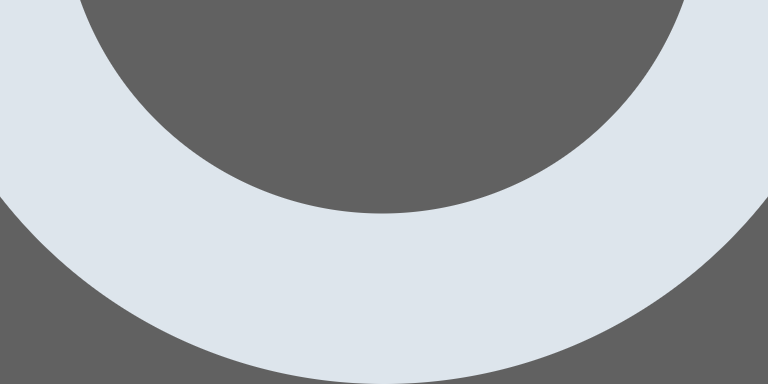
This background is drawn by a WebGL 1 fragment shader. Its source:

```glsl
precision highp float;

uniform vec2 u_resolution;

// Antialiased disc coverage, about one pixel wide at the rim
float disc(vec2 p, vec2 center, float radius) {
    float pixel = 1.0 / u_resolution.y;
    return clamp(0.5 - (length(p - center) - radius) / pixel, 0.0, 1.0);
}

void main() {
    // Height units, measured from the middle of the top edge
    vec2 p = (gl_FragCoord.xy - vec2(0.5, 1.0) * u_resolution) / u_resolution.y;

    vec3 charcoal = vec3(0.38);
    vec3 paleBlue = vec3(0.867, 0.898, 0.925);

    // Broad ring: the outer disc with the inner disc cut out
    float outer = disc(p, vec2(0.0, 0.268), 1.268);
    float inner = disc(p, vec2(-0.005, 0.278), 0.834);
    float ring = outer * (1.0 - inner);

    gl_FragColor = vec4(mix(charcoal, paleBlue, ring), 1.0);
}
```
